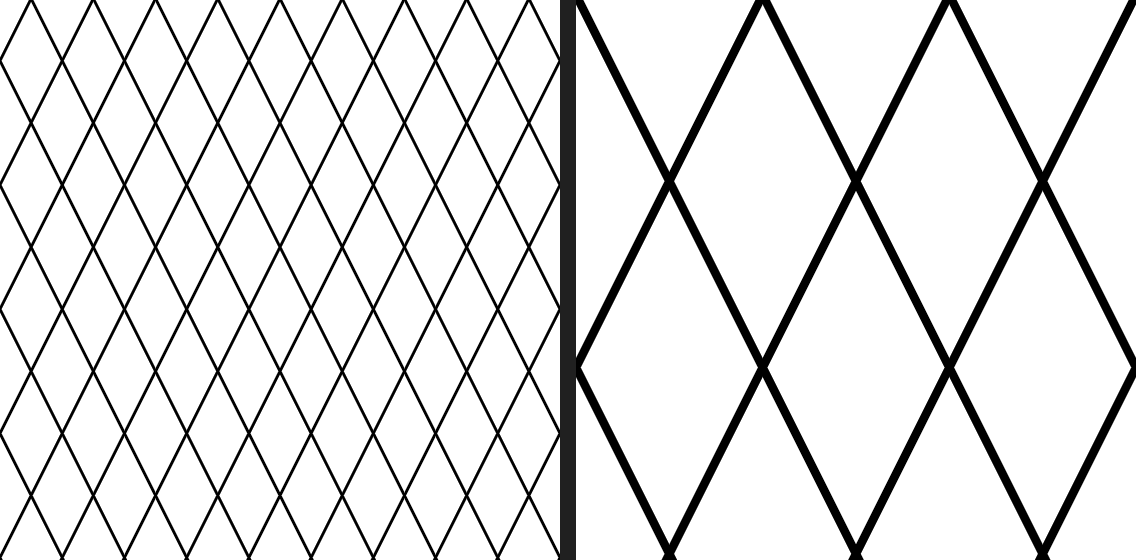
Left, the full canvas; right, a detail of the centre.
A WebGL 1 fragment shader for this pattern:

```glsl
precision highp float;

uniform vec2 u_resolution;

const vec2 DIAMOND_SIZE = vec2(0.111111, 0.2218);
const vec2 LATTICE_ORIGIN = vec2(0.0, 0.4479);
const float LINE_WIDTH = 0.0051;
const vec3 PAPER = vec3(1.0);
const vec3 INK = vec3(0.0);

// Distance from t to the nearest integer
float nearestInteger(float t) {
  return abs(fract(t + 0.5) - 0.5);
}

// Distance to the closest line of two crossing diagonal families
float latticeDistance(vec2 p, vec2 size) {
  vec2 q = p / size;
  float steps = min(nearestInteger(q.x + q.y), nearestInteger(q.x - q.y));
  return steps / length(1.0 / size);
}

// Antialiased coverage of a stroke
float strokeCoverage(float dist, float width, float pixel) {
  return clamp((0.5 * width - dist) / pixel + 0.5, 0.0, 1.0);
}

void main() {
  float side = min(u_resolution.x, u_resolution.y);
  vec2 p = gl_FragCoord.xy / side - LATTICE_ORIGIN;

  float dist = latticeDistance(p, DIAMOND_SIZE);
  float ink = strokeCoverage(dist, LINE_WIDTH, 1.0 / side);

  gl_FragColor = vec4(mix(PAPER, INK, ink), 1.0);
}
```
